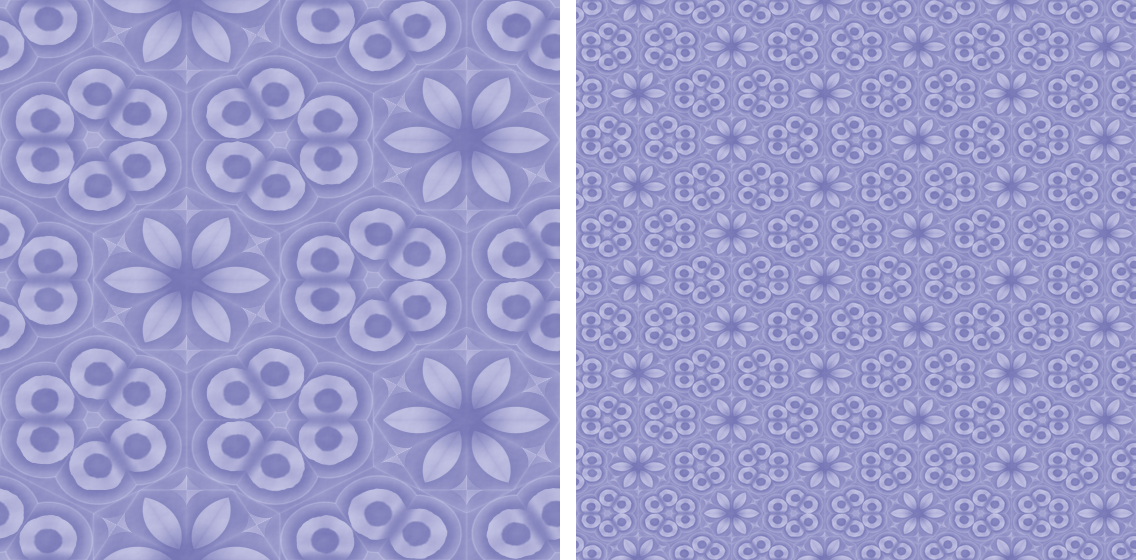
Left: one tile. Right: repeated 3 by 3.
Write a Shadertoy shader that draws this pattern.

```glsl
// Carved periwinkle hexagon tiles: six-petal flowers among rosettes of paired rings.

const float TAU = 6.2831853;
const float ROW = 0.8660254;             // row height of a unit hexagon lattice
const vec2  TILES = vec2(3.0, 4.0);      // cells across, rows down
const vec3  SHADOW = vec3(0.465, 0.465, 0.715);
const vec3  LIGHT  = vec3(0.765, 0.765, 0.895);
const float LINE = 0.0045;               // half width of carved lines

const vec2  RING_POS = vec2(0.258, 0.120);
const float RING_OUTER = 0.156;
const float RING_HOLE = 0.076;
const float LOBE = 0.238;

const float PETAL_POS = 0.262;
const float PETAL_LENGTH = 0.185;        // half length
const float PETAL_WIDTH = 0.082;         // half width
const float STAR_POS = 0.433;
const float STAR_SIZE = 0.094;

const float GRAIN = 0.20;                // strength of the chiselled surface
const float CLOUD = 0.13;                // strength of broad tonal drift

float fill(float d) {
    float w = 2.4 / iResolution.x;
    return 1.0 - smoothstep(-w, w, d);
}

float line(float d) { return fill(abs(d) - LINE); }

float glow(float d, float width) { return exp(-abs(d) / width); }

// Gradient noise that wraps after a whole number of cells
vec2 gradient(vec2 cell, float period) {
    cell = mod(cell, period);
    vec3 h = fract(cell.xyx * vec3(0.1031, 0.1030, 0.0973));
    h += dot(h, h.yzx + 33.33);
    float a = TAU * fract((h.x + h.y) * h.z);
    return vec2(cos(a), sin(a));
}

float noise(vec2 uv, float period) {
    vec2 x = uv * period, i = floor(x), f = x - i;
    vec2 u = f * f * f * (f * (f * 6.0 - 15.0) + 10.0);
    vec2 o = vec2(0.0, 1.0);
    return mix(mix(dot(gradient(i, period), f),
                   dot(gradient(i + o.yx, period), f - o.yx), u.x),
               mix(dot(gradient(i + o.xy, period), f - o.xy),
                   dot(gradient(i + o.yy, period), f - o.yy), u.x), u.y);
}

float roughness(vec2 uv) {
    float sum = 0.0, amp = 0.5, period = 22.0;
    for (int i = 0; i < 4; i++) {
        sum += amp * noise(uv, period);
        amp *= 0.6;
        period *= 2.0;
    }
    return sum;
}

// Folds the plane into one of n equal sectors, centred on the x axis
vec2 foldSector(vec2 q, float n) {
    float s = TAU / n;
    float a = mod(atan(q.y, q.x) + 0.5 * s, s) - 0.5 * s;
    return length(q) * vec2(cos(a), sin(a));
}

float flower(vec2 q) {
    float r = length(q);
    vec2 f = foldSector(q, 6.0);                             // petal axis
    vec2 s = foldSector(vec2(q.x * ROW + q.y * 0.5,
                             q.y * ROW - q.x * 0.5), 6.0);   // star axis
    // Sunken bed, spokes and inner hexagon
    float tone = mix(0.08, 0.31, smoothstep(0.03, 0.36, r));
    tone += 0.20 * glow(s.y, 0.018) * smoothstep(0.07, 0.2, r);
    tone += 0.15 * glow(s.x - STAR_POS, 0.02) + 0.13 * line(s.x - STAR_POS);
    // Petals
    float arc = (PETAL_LENGTH * PETAL_LENGTH + PETAL_WIDTH * PETAL_WIDTH) / (2.0 * PETAL_WIDTH);
    float petal = length(vec2(f.x - PETAL_POS, abs(f.y) + arc - PETAL_WIDTH)) - arc;
    float blade = mix(0.28, 0.83, smoothstep(0.06, 0.29, f.x));
    blade += 0.07 * smoothstep(0.0, 0.05, abs(f.y)) - 0.10 * glow(f.y, 0.006);
    tone -= 0.10 * glow(max(petal, 0.0), 0.025);
    tone = mix(tone, blade, fill(petal));
    // Faceted four-point stars
    vec2 u = s - vec2(STAR_POS, 0.0), v = abs(u);
    float star = (v.x + v.y + 1.67 * v.x * v.y / STAR_SIZE - STAR_SIZE) * 0.7;
    float facet = 0.60 + 0.10 * sign(u.x * u.y) + 1.2 * (v.x - v.y);
    facet += 0.18 * line(min(v.x, v.y) + 0.002);
    return mix(tone - 0.08 * glow(max(star, 0.0), 0.015), facet, fill(star));
}

float rosette(vec2 q, float rough) {
    vec2 g = foldSector(q, 3.0);
    g.y = abs(g.y);
    vec2 k = g - RING_POS;
    float d = length(k);
    float seam = g.x * ROW - g.y * 0.5;                      // border between pairs
    // Lobed rim
    float rim = mix(0.12, 0.49, smoothstep(RING_OUTER, LOBE, d));
    rim += 0.13 * line(seam) + 0.08 * line(g.y);
    float hollow = 0.30 + 0.32 * smoothstep(0.14, 0.03, length(q));
    float tone = mix(hollow, rim, fill(d - LOBE));
    tone += 0.22 * line(d - LOBE);
    // Rings, darkened at the waist where a pair meets
    float ring = 0.77 - 0.09 * cos(4.0 * atan(k.y, k.x));
    ring = mix(0.17, ring, smoothstep(0.0, 0.075, g.y));
    ring += 0.08 * smoothstep(RING_HOLE, RING_OUTER, d);
    tone = mix(tone, ring, fill(d - RING_OUTER + 0.025 * rough));
    float hole = 0.13 + 0.08 * smoothstep(0.05, 0.0, d);
    return mix(tone, hole, 1.0 - smoothstep(-0.008, 0.008, d - RING_HOLE + 0.02 * rough));
}

void mainImage(out vec4 fragColor, in vec2 fragCoord) {
    vec2 uv = fragCoord / iResolution.xy;
    vec2 p = uv * TILES * vec2(1.0, ROW);
    // Nearest hexagon centre; every third cell holds a flower
    vec2 span = vec2(1.0, 2.0 * ROW);
    vec2 even = floor(p / span + 0.5) * span, odd = (floor(p / span) + 0.5) * span;
    vec2 centre = distance(p, even) < distance(p, odd) ? even : odd;
    vec2 q = p - centre;
    float kind = mod(floor(centre.x - 1.5 * floor(centre.y / ROW + 0.5) + 0.5), 3.0);

    float rough = roughness(uv);
    float tone = kind == 1.0 ? flower(q) : rosette(kind == 2.0 ? vec2(-q.x, q.y) : q, rough);
    // Raised joints between cells
    float edge = 0.5 - max(abs(q.x), dot(abs(q), vec2(0.5, ROW)));
    tone += 0.13 * glow(edge, 0.025) + 0.12 * line(edge);
    // Side-lit grain and soft drift
    tone += GRAIN * (rough - roughness(uv + vec2(0.003, -0.004))) + CLOUD * noise(uv, 18.0);
    fragColor = vec4(mix(SHADOW, LIGHT, clamp(tone, 0.0, 1.0)), 1.0);
}
```
